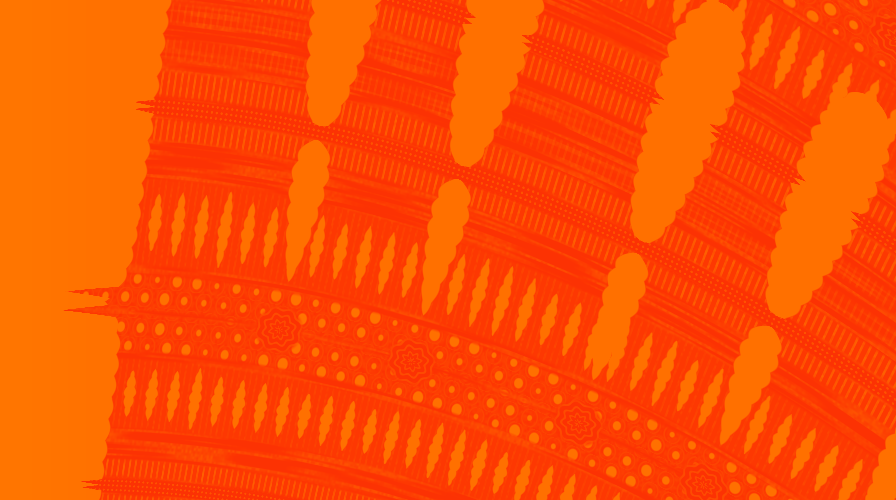
A Shadertoy shader for this background:

```glsl
// Lacy red towers fan upward from a curved, beaded belt over flat orange.
// The canvas is bent into (along, height) coordinates, folded about each belt,
// then filled with slots, ticks, courses and beads; lobed gaps part the towers.

const float UNITS = 428.0;             // design units per canvas height
const vec3 RED = vec3(0.99, 0.195, 0.01);
const vec3 ORANGE = vec3(1.0, 0.44, 0.0);
const float LEFT_EDGE = 111.0;         // outer wall, in along units
const float BELT_TOP = 230.0;          // belt top below the canvas top
const float BELT_HALF = 37.0;
const float MID_TOWER = 206.0;         // height about which towers mirror
const float BAND = 140.0;              // height of the jewelled band
const float SLOT_STEP = 19.5;
const float BEAD_STEP = 17.0;
const float TICK_STEP = 5.2;
const float SCALLOP = 0.17;
const float GAPS[5] = float[5](246.0, 361.0, 506.0, 615.0, 735.0);

float hash(vec2 p) {
    p = fract(p * vec2(0.1731, 0.2397));
    p += dot(p, p.yx + 17.3);
    return fract(p.x * p.y * 13.7);
}

float noise(vec2 p) {
    vec2 i = floor(p), f = fract(p);
    f = f * f * (3.0 - 2.0 * f);
    return mix(mix(hash(i), hash(i + vec2(1, 0)), f.x),
               mix(hash(i + vec2(0, 1)), hash(i + vec2(1, 1)), f.x), f.y);
}

// Soft window between two heights
float zone(float h, float low, float high) {
    return smoothstep(low - 2.0, low + 2.0, h) * smoothstep(high + 2.0, high - 2.0, h);
}

// Half width of a lobe that widens with t and closes roundly at t = 1
float lobe(float t, float growth) {
    t = clamp(t, 0.0, 1.0);
    return pow(t, growth) * sqrt(1.0 - pow(t, 6.0));
}

// Pair of sharp prongs around zero
float prongs(float d, float spread, float width) {
    return max(0.0, 1.0 - abs(abs(d) - spread) / width);
}

// Long lumpy windows standing on the belt
float slots(float along, float h, float px) {
    float cell = floor(along / SLOT_STEP);
    float x = (fract(along / SLOT_STEP) - 0.5) * SLOT_STEP;
    float size = 25.0 + 9.0 * hash(vec2(cell, 3.0));
    float t = clamp(abs(h - 41.0) / size, 0.0, 1.0);
    float halfWidth = 5.6 * sqrt(1.0 - t) * (0.8 + 0.3 * abs(sin(h * 0.28)));
    return smoothstep(px, -px, abs(x) - halfWidth + 0.5 * px);
}

// Staggered oval beads, each held in a faint ring
float beads(float along, float h, float px) {
    float row = floor(h / 16.0);
    float x = along / BEAD_STEP + 0.5 * row;
    vec2 q = vec2((fract(x) - 0.5) * BEAD_STEP, (fract(h / 16.0) - 0.5) * 16.0);
    float r = length(q * vec2(1.1, 0.85));
    float radius = 2.2 + 2.8 * hash(vec2(floor(x), row));
    float ring = 0.3 * smoothstep(1.6, 0.0, abs(r - 7.0));
    return max(ring, smoothstep(px, -px, r - radius));
}

void mainImage(out vec4 fragColor, in vec2 fragCoord) {
    float px = UNITS / iResolution.y;
    vec2 p = fragCoord * px;
    p.y = UNITS - p.y;

    // Bend the courses, lean the towers, fold heights about the belts
    float u = p.x - 110.0;
    float v = BELT_TOP + 0.0535 * u + 0.000504 * u * u - p.y;
    float spread = 1.0 + 0.0004 * v;
    float along = (p.x - 0.096 * v) / spread;
    float h = abs(MID_TOWER - abs(v - MID_TOWER) + BELT_HALF) - BELT_HALF;
    if (v < -BELT_HALF && h > 0.0) h *= 1.25;

    // Outer wall with spires, and pinched gaps between the towers
    float bump = abs(sin(v * SCALLOP));
    float spike = prongs(h - BAND, 3.0, 3.0);
    float flare = v + 29.0;
    float reach = 20.0 * exp(-abs(flare) / 15.0) + 42.0 * prongs(flare, 8.0, 5.0)
                + 18.0 * spike - 3.0 * bump;
    float open = smoothstep(px, -px, along - LEFT_EDGE + reach);
    float halfGap = 20.0 * lobe((v - 5.0) / 127.0, 0.6) * (0.9 + 0.2 * bump)
                  + 38.0 * lobe((v - 143.0) / 242.0, 0.35) * (0.88 + 0.14 * bump)
                  - 8.0 * spike;
    float nearest = 1e4;
    for (int i = 0; i < 5; i++) nearest = min(nearest, abs(along - GAPS[i]));
    open = max(open, smoothstep(px, -px, nearest * spread - halfGap + px));

    // Horizontal courses and broken masonry
    float course = noise(vec2(along * 0.02, v * 0.42));
    float grain = noise(vec2(along * 0.55, v * 0.4));
    float tone = 0.42 * smoothstep(0.35, 0.85, course) * (0.45 + 0.8 * grain);

    // Ticks beside each band, lattice inside it
    float tick = smoothstep(0.1, 0.9, sin(along * 6.2832 / TICK_STEP));
    float ticks = zone(h, 112.0, 130.0) + zone(h, 150.0, 171.0) + 0.4 * zone(h, 182.0, 199.0);
    tone = mix(tone, 0.1 + 0.55 * tick * (0.6 + 0.6 * grain), min(ticks, 1.0));
    float lattice = sin(along * 0.8 + h * 0.65) * sin(along * 0.8 - h * 0.65);
    tone = mix(tone, 0.5 * smoothstep(0.25, 0.8, lattice), zone(h, 132.0, 148.0));

    // Slots above and below the belt, beads and rosettes on it
    float slotTone = max(slots(along, h, px), 0.1 + 0.25 * tick * grain);
    tone = mix(tone, slotTone, zone(h, 4.0, 78.0));
    float belt = smoothstep(2.0, -2.0, h);
    tone = mix(tone, max(beads(along, h, px), 0.25 * grain), belt * zone(h, -35.0, -4.0));
    vec2 q = vec2(nearest, h + BELT_HALF);
    float r = length(q);
    float petals = sin(r * 1.1 + 1.5 * cos(8.0 * atan(q.y, q.x + 0.001)));
    tone = mix(tone, 0.4 * smoothstep(0.0, 1.0, petals), smoothstep(22.0, 17.0, r));

    vec3 color = mix(RED, ORANGE, max(clamp(tone, 0.0, 1.0), open));
    color.g += 0.02 * open * smoothstep(110.0, 0.0, p.x);
    fragColor = vec4(color, 1.0);
}
```
